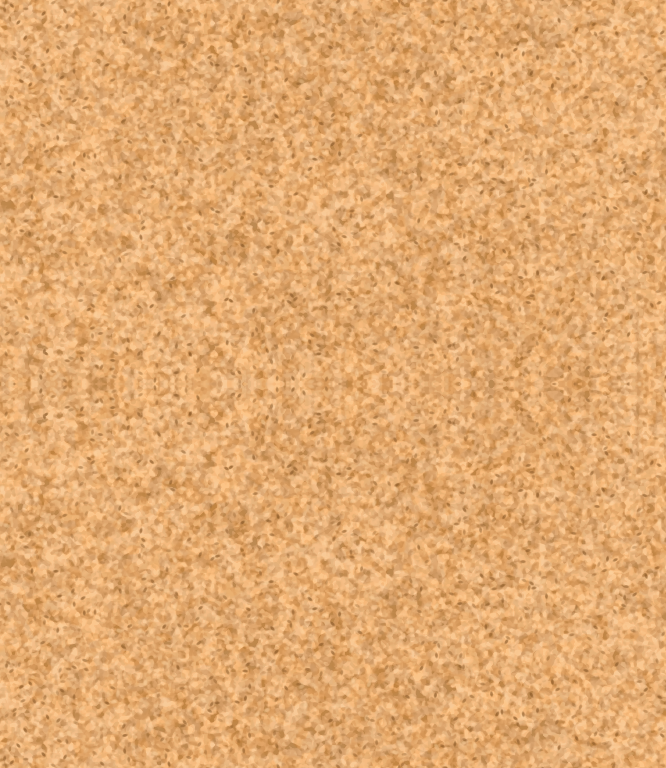
Write a WebGL 1 fragment shader that draws this texture.

```glsl
precision highp float;
// Fine-grained cork board: pale and tan granules, dark flecks, mirrored about mid-height.
uniform vec2 u_resolution;

const vec3 UMBER = vec3(0.75, 0.53, 0.29);
const vec3 TAN   = vec3(0.83, 0.60, 0.37);
const vec3 CORK  = vec3(0.88, 0.65, 0.42);
const vec3 HONEY = vec3(0.91, 0.70, 0.47);
const vec3 PEACH = vec3(0.96, 0.73, 0.50);
const vec3 CREAM = vec3(0.98, 0.78, 0.56);
const vec3 BARK  = vec3(0.50, 0.31, 0.12);

float hash(vec2 p, float seed) {
  vec3 q = fract(vec3(p.xyx) * vec3(0.1031, 0.1030, 0.0973) + seed * 0.137);
  q += dot(q, q.yzx + 33.33);
  return fract((q.x + q.y) * q.z);
}

// Offset from a cell's scattered centre, turned to that cell's own direction.
vec2 grainOffset(vec2 p, vec2 cell, float seed) {
  vec2 centre = cell + vec2(hash(cell, seed), hash(cell, seed + 1.0));
  float angle = 3.14159 * hash(cell, seed + 2.0);
  float c = cos(angle), s = sin(angle);
  return mat2(c, -s, s, c) * (p - centre);
}

// Cellular noise: each granule has a random tone and a soft border.
float granules(vec2 p, float softness, float seed) {
  vec2 base = floor(p);
  float total = 0.0, weight = 0.0001;
  for (int j = -1; j <= 1; j++) {
    for (int i = -1; i <= 1; i++) {
      vec2 cell = base + vec2(float(i), float(j));
      vec2 d = grainOffset(p, cell, seed) * vec2(0.8, 1.25);
      float w = exp(-dot(d, d) / softness);
      total += w * hash(cell, seed + 3.0);
      weight += w;
    }
  }
  return total / weight - 0.5;
}

// Sparse, small elongated flecks; share is the fraction of cells holding one.
float flecks(vec2 p, float share, vec2 size, float seed) {
  vec2 base = floor(p);
  float cover = 0.0;
  for (int j = -1; j <= 1; j++) {
    for (int i = -1; i <= 1; i++) {
      vec2 cell = base + vec2(float(i), float(j));
      vec2 d = grainOffset(p, cell, seed) / size;
      float present = step(hash(cell, seed + 3.0), share);
      float strength = 0.4 + 0.6 * hash(cell, seed + 4.0);
      cover = max(cover, present * strength * (1.0 - smoothstep(0.35, 1.25, length(d))));
    }
  }
  return cover;
}

// Broad, uneven drift in tone from layered sines.
float drift(vec2 p) {
  return 0.5 * sin(7.0 * p.x + 2.0 * sin(5.0 * p.y))
       + 0.3 * sin(13.0 * p.y - 6.0 * p.x + 1.3)
       + 0.2 * sin(23.0 * p.x + 17.0 * p.y);
}

// Tone runs from about -2 (dark) to 2 (light).
vec3 corkColour(float tone) {
  vec3 c = mix(UMBER, TAN, smoothstep(-2.0, -1.1, tone));
  c = mix(c, CORK, smoothstep(-1.1, -0.35, tone));
  c = mix(c, HONEY, smoothstep(-0.35, 0.3, tone));
  c = mix(c, PEACH, smoothstep(0.3, 0.95, tone));
  return mix(c, CREAM, smoothstep(0.95, 1.7, tone));
}

void main() {
  vec2 p = gl_FragCoord.xy / u_resolution.y;
  p.y = abs(p.y - 0.5);

  // Layered granules, coarse to fine
  float tone = 2.6 * granules(p * 135.0, 0.13, 11.0)
             + 2.5 * granules(p * 215.0, 0.16, 23.0)
             + 0.9 * granules(p * 48.0, 0.25, 37.0)
             + 0.22 * drift(p);
  vec3 colour = corkColour(tone);

  // Warm and pale granules
  float warmth = granules(p * 95.0, 0.15, 41.0);
  colour += warmth * vec3(0.02, -0.025, -0.075);
  float pale = flecks(p * 85.0, 0.13, vec2(0.42, 0.26), 53.0);
  colour = mix(colour, vec3(0.99, 0.83, 0.63), 0.55 * pale);

  // Dark bark flecks
  float dark = flecks(p * 100.0, 0.14, vec2(0.40, 0.22), 67.0);
  colour = mix(colour, BARK, 0.62 * dark);

  gl_FragColor = vec4(clamp(colour, 0.0, 1.0), 1.0);
}
```
